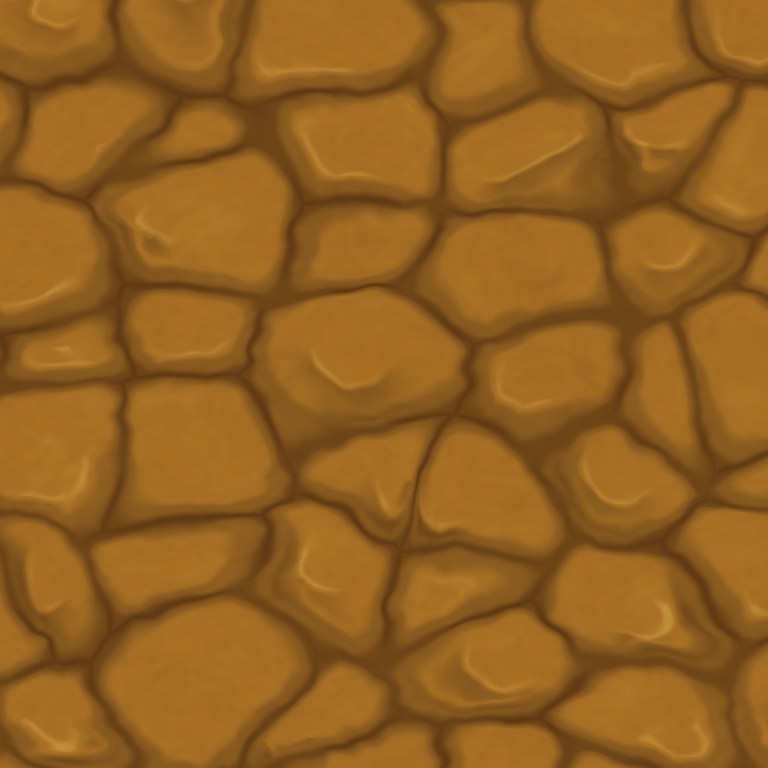
A Shadertoy shader for this texture:

```glsl
// Draws a painted wall of rounded ochre stones with soft dark joints.

const vec2 STONES = vec2(5.4, 6.7);   // stones across and up the canvas
const vec3 CRACK  = vec3(0.36, 0.21, 0.07);
const vec3 JOINT  = vec3(0.43, 0.27, 0.09);
const vec3 FLANK  = vec3(0.53, 0.35, 0.12);
const vec3 TOP    = vec3(0.65, 0.43, 0.14);
const vec3 GLINT  = vec3(0.74, 0.55, 0.22);

float hash(vec2 p) {
    return fract(sin(dot(p, vec2(127.1, 311.7))) * 43758.5453);
}

vec2 hash2(vec2 p) {
    return vec2(hash(p), hash(p + 57.3));
}

float noise(vec2 p) {
    vec2 i = floor(p), f = fract(p);
    f = f * f * (3.0 - 2.0 * f);
    return mix(mix(hash(i), hash(i + vec2(1, 0)), f.x),
               mix(hash(i + vec2(0, 1)), hash(i + vec2(1, 1)), f.x), f.y);
}

float fbm(vec2 p) {
    float sum = 0.0, amp = 0.53;
    for (int i = 0; i < 4; i++) {
        sum += amp * noise(p);
        p = p * 2.03 + 17.1;
        amp *= 0.5;
    }
    return sum;
}

float smoothMin(float a, float b, float k) {
    float h = max(k - abs(a - b), 0.0) / k;
    return min(a, b) - h * h * k * 0.25;
}

float ridge(float d, float width) {
    return exp(-d * d / (width * width));
}

vec2 stoneCenter(vec2 id) {
    return id + 0.5 + 0.78 * (hash2(id) - 0.5);
}

// Uneven weights give large and small stones
float stoneWeight(vec2 id) {
    return 0.24 * smoothstep(0.0, 0.75, hash(id + 9.7));
}

float powerDistance(vec2 p, vec2 id) {
    vec2 d = p - stoneCenter(id);
    return dot(d, d) - stoneWeight(id);
}

vec2 nearestStone(vec2 p) {
    vec2 best = floor(p);
    float bestDist = 1e3;
    for (int y = -2; y <= 2; y++)
    for (int x = -2; x <= 2; x++) {
        vec2 id = floor(p) + vec2(x, y);
        float d = powerDistance(p, id);
        if (d < bestDist) { bestDist = d; best = id; }
    }
    return best;
}

// x: rounded distance to the joint, y: exact distance
vec2 edgeDistance(vec2 p, vec2 stone) {
    float own = powerDistance(p, stone);
    vec2 edge = vec2(1.0);
    for (int y = -2; y <= 2; y++)
    for (int x = -2; x <= 2; x++) {
        vec2 id = floor(p) + vec2(x, y);
        if (id == stone) continue;
        float gap = distance(stoneCenter(id), stoneCenter(stone));
        float d = 0.5 * (powerDistance(p, id) - own) / gap;
        edge = vec2(smoothMin(edge.x, d, 0.16), min(edge.y, d));
    }
    return edge;
}

// Tone 0 is the joint, 0.4 the flank, 0.8 the top, 1.2 the glint
vec3 ramp(float tone) {
    vec3 c = mix(JOINT, FLANK, smoothstep(0.0, 0.4, tone));
    c = mix(c, TOP, smoothstep(0.35, 0.8, tone));
    return mix(c, GLINT, smoothstep(0.8, 1.3, tone));
}

// Raised round facet with a lit lower rim and a shadow beyond it
float facetTone(vec2 q, float radius, vec2 down) {
    float r = length(q) - radius;
    float lower = smoothstep(-0.1, 0.8, dot(normalize(q + 1e-4), down));
    float shadow = smoothstep(-0.03, 0.04, r) * exp(-3.0 * max(r, 0.0));
    return lower * (0.24 * ridge(r + 0.025, 0.035) - 0.42 * shadow);
}

float stoneTone(vec2 p, vec2 id, float edge) {
    vec2 q = p - stoneCenter(id);
    float turn = 1.8 * (hash(id + 3.1) - 0.5);
    vec2 down = vec2(sin(turn), -cos(turn));
    float lower = dot(normalize(q + 1e-4), down);
    float mottle = fbm(p * 3.2 + 8.0 * hash(id)) - 0.5;

    // Broad flank below, narrow above, then a flat top
    float rim = 0.15 + 0.045 * lower + 0.12 * mottle;
    float tone = 0.38 * smoothstep(-0.01, 0.09, edge)
               + 0.43 * smoothstep(rim - 0.09, rim + 0.03, edge);
    float lit = smoothstep(0.35, 0.95, lower) * smoothstep(0.25, 0.8, hash(id + 5.9));
    tone += 0.3 * lit * ridge(edge - rim - 0.02, 0.035);

    float faceted = step(0.5, hash(id + 21.0));
    vec2 offset = 0.2 * (hash2(id + 33.0) - 0.5) - 0.08 * down;
    float radius = 0.2 + 0.12 * hash(id + 41.0) + 0.1 * mottle;
    tone += faceted * smoothstep(0.03, 0.14, edge) * facetTone(q - offset, radius, down);
    return tone + 0.38 * mottle + 0.1 * (hash(id + 13.0) - 0.5);
}

void mainImage(out vec4 fragColor, in vec2 fragCoord) {
    vec2 p = fragCoord / iResolution.y * STONES + 3.0;

    // Hand-drawn wobble of the outlines
    p += 0.3 * (vec2(noise(p * 1.6), noise(p * 1.6 + 31.0)) - 0.5);
    p += 0.07 * (vec2(noise(p * 6.0), noise(p * 6.0 + 47.0)) - 0.5);

    vec2 id = nearestStone(p);
    vec2 edge = edgeDistance(p, id);
    vec3 color = ramp(stoneTone(p, id, edge.x));

    // Thin broken crack along the joint
    float crack = ridge(edge.y, 0.025) * smoothstep(0.25, 0.7, noise(p * 2.5 + 5.0));
    color = mix(color, CRACK, 0.75 * crack);
    color *= 0.98 + 0.04 * noise(p * 14.0);
    fragColor = vec4(color, 1.0);
}
```
